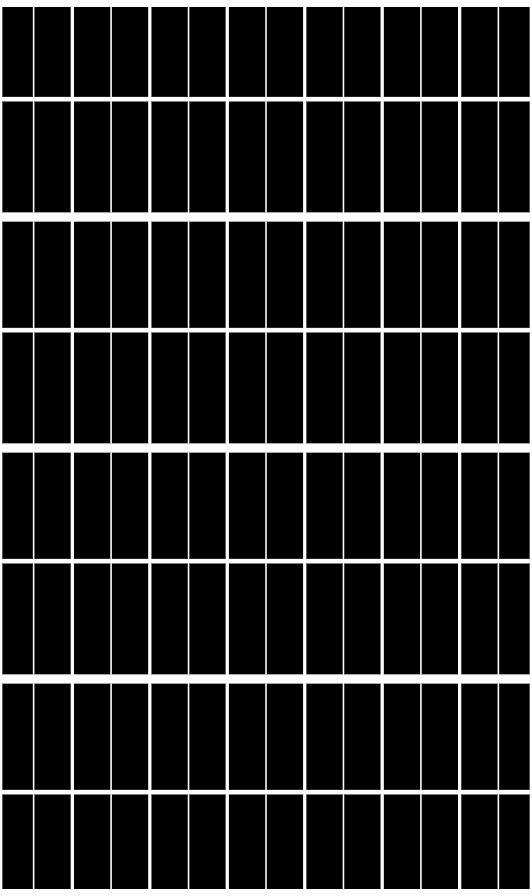
A WebGL 2 fragment shader for this pattern:

```glsl
#version 300 es
precision highp float;
// White grid of black panes: alternating fine and heavy bars inside a thin border.
uniform vec2 u_resolution;
out vec4 fragColor;

// Share of a pixel covered by a bar of the given half width, d from its centre.
float barCoverage(float d, float halfWidth, float pixel) {
    float overlap = min(d + 0.5 * pixel, halfWidth) - max(d - 0.5 * pixel, -halfWidth);
    return max(overlap, 0.0) / pixel;
}

// Bars repeated along one axis, one of them centred at start.
float repeatedBars(float x, float start, float period, float halfWidth, float pixel) {
    float d = (fract((x - start) / period + 0.5) - 0.5) * period;
    return barCoverage(d, halfWidth, pixel);
}

void main() {
    vec2 pixel = 1.0 / u_resolution;
    vec2 uv = gl_FragCoord.xy * pixel;

    // Upright bars: heavy ones with a fine one halfway between.
    float columnPeriod = 0.1456;
    float columns = max(
        repeatedBars(uv.x, 0.1360, columnPeriod, 0.0031, pixel.x),
        repeatedBars(uv.x, 0.0632, columnPeriod, 0.0015, pixel.x));

    // Level bars: heavy ones, and lighter ones just off the halfway line.
    float rowPeriod = 0.2578;
    float rows = max(
        repeatedBars(uv.y, 0.5, rowPeriod, 0.0052, pixel.y),
        repeatedBars(uv.y, 0.6315, rowPeriod, 0.0026, pixel.y));

    // Border along the canvas edges.
    vec2 edgeDistance = min(uv, 1.0 - uv);
    vec2 border = clamp((vec2(0.0044, 0.0078) - edgeDistance) / pixel + 0.5, 0.0, 1.0);

    float light = max(max(columns, rows), max(border.x, border.y));
    vec3 paneColor = vec3(0.0);
    vec3 barColor = vec3(0.99);
    fragColor = vec4(mix(paneColor, barColor, light), 1.0);
}
```
